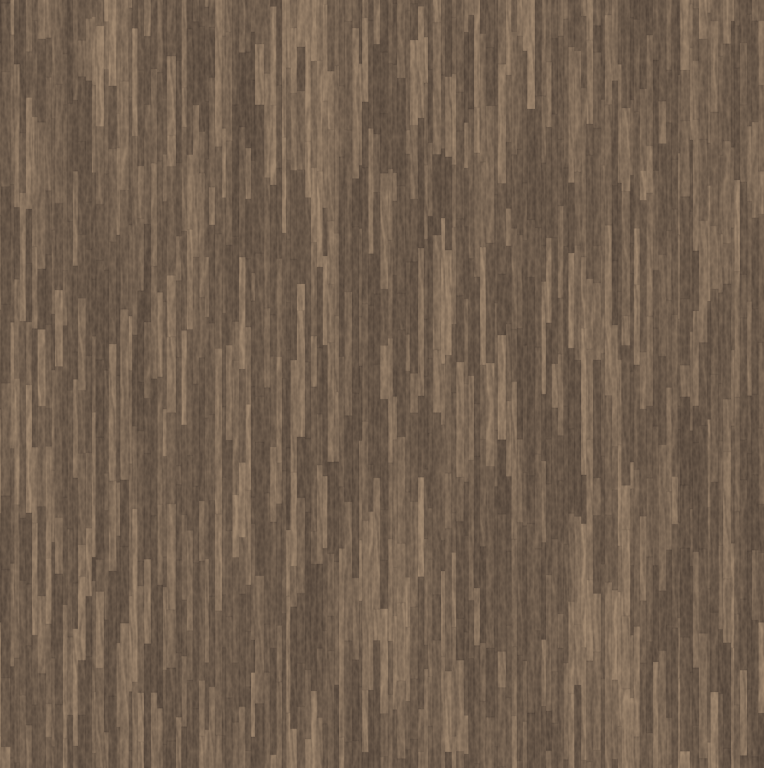
Reproduce this texture procedurally as a Shadertoy shader.

```glsl
#define COLUMNS 130.0
#define ROWS 8.0
#define DARK_WOOD vec3(0.36, 0.30, 0.25)
#define LIGHT_WOOD vec3(0.58, 0.49, 0.40)
#define BASE_TONE 0.12
#define STRIP_CONTRAST 0.82
#define FIGURE_CONTRAST 0.15
#define FIBRE_CONTRAST 0.32
#define PORE_CONTRAST 0.24
#define SEAM_DEPTH 0.12

float hash(vec2 p) {
    vec3 q = fract(p.xyx * 0.1031);
    q += dot(q, q.yzx + 33.33);
    return fract((q.x + q.y) * q.z);
}

// Cellular noise: distance to the nearest scattered point
float cellular(vec2 p) {
    vec2 cell = floor(p);
    float nearest = 2.0;
    for (int j = -1; j <= 1; j++) {
        for (int i = -1; i <= 1; i++) {
            vec2 id = cell + vec2(i, j);
            vec2 point = id + vec2(hash(id), hash(id + 57.0));
            nearest = min(nearest, distance(p, point));
        }
    }
    return nearest;
}

// Wavy growth rings, shifted by a seed for each strip
float figure(vec2 p, float seed) {
    float phase = 6.283 * seed;
    float bend = 0.40 * sin(p.y * 17.0 + phase * 3.0)
               + 0.22 * sin(p.y * 43.0 + p.x * 1.7 + phase * 7.0)
               + 0.10 * sin(p.y * 97.0 - p.x * 2.3 + phase * 5.0);
    float rings = sin(6.283 * (p.x * 0.65 + bend) + phase * 11.0);
    return 0.75 * rings + 0.35 * sin(p.x * 9.0 + p.y * 31.0 + bend * 8.0);
}

// Tone of one strip: few light ones, many dark ones
float stripTone(vec2 id, vec2 p) {
    float shade = pow(hash(id + 11.0), 1.7);
    float seed = hash(id + 83.0);
    return STRIP_CONTRAST * shade
         + FIGURE_CONTRAST * (0.55 + 0.8 * shade) * figure(p, seed);
}

// Strips laid end to end in one column
float columnTone(float column, vec2 p, float pixel) {
    float rate = ROWS * mix(0.75, 1.35, hash(vec2(column, 5.0)));
    float y = p.y * rate + 10.0 * hash(vec2(column, 29.0));
    float row = floor(y);
    float joint = 0.1 + 0.8 * hash(vec2(column, row + 41.0));
    float offset = fract(y) - joint;
    float blur = 0.7 * pixel * rate;
    float below = stripTone(vec2(column, row), p);
    float above = stripTone(vec2(column, row + 1.0), p);
    float seam = 1.0 - smoothstep(0.0, 2.0 * blur, abs(offset));
    return mix(below, above, smoothstep(-blur, blur, offset)) - SEAM_DEPTH * seam;
}

void mainImage(out vec4 fragColor, in vec2 fragCoord) {
    vec2 uv = fragCoord / iResolution.y;
    float pixel = 1.0 / iResolution.y;
    vec2 p = vec2(uv.x * COLUMNS, uv.y);

    // Columns of uneven width with smoothed sides
    float column = floor(p.x);
    float side = 0.15 + 0.65 * hash(vec2(column, 71.0));
    float offset = fract(p.x) - side;
    float blur = 0.6 * pixel * COLUMNS;
    float left = columnTone(column, p, pixel);
    float right = columnTone(column + 1.0, p, pixel);
    float tone = BASE_TONE + mix(left, right, smoothstep(-blur, blur, offset));
    tone -= SEAM_DEPTH * (1.0 - smoothstep(0.0, 0.2, abs(offset)));

    // Long fibres and fine pores
    tone += FIBRE_CONTRAST * (cellular(vec2(p.x * 1.3, p.y * 55.0)) - 0.43);
    tone += PORE_CONTRAST * (cellular(vec2(p.x * 1.9, p.y * 140.0) + 31.0) - 0.43);

    // Broad drift of light and dark across the floor
    tone += 0.04 * sin(uv.x * 23.0 + 2.0 * sin(uv.y * 5.0))
          + 0.03 * sin(uv.x * 51.0 - uv.y * 7.0);

    vec3 wood = mix(DARK_WOOD, LIGHT_WOOD, clamp(tone, -0.2, 1.2));
    fragColor = vec4(wood, 1.0);
}
```
